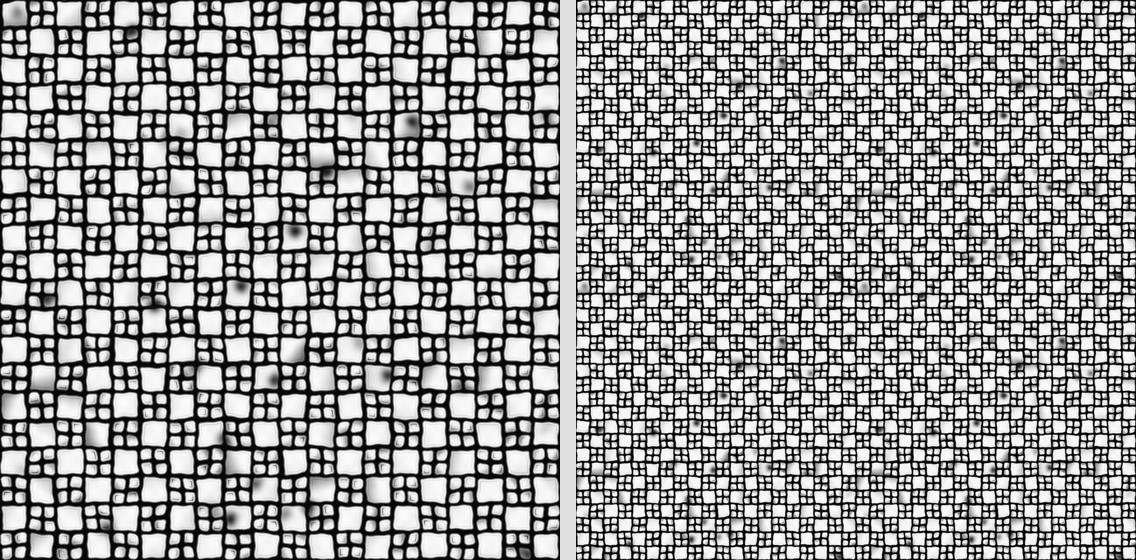
Left: one tile. Right: repeated 2 by 2.
Give the GLSL for this pattern, as a three.js fragment shader.

```glsl
// Checkerboard of large pale stones and clusters of four small ones, set in dark soft grout.
varying vec2 vUv;

const float CELLS = 20.0;
const float TAU = 6.2831853;

float hash(vec2 id, float key) {
  return fract(sin(dot(id, vec2(12.71, 78.23)) + key * 37.7) * 4375.5);
}

// Wavy distortion; whole frequencies keep it seamless
vec2 warp(vec2 uv) {
  vec2 a = uv * TAU;
  return 0.022 * sin(a.yx * 7.0 + a * 3.0 + vec2(0.4, 2.1))
       + 0.018 * sin(a.yx * 17.0 - a * 5.0 + vec2(3.3, 1.2))
       + 0.010 * sin(a.yx * 41.0 + a * 12.0 + vec2(1.7, 4.0));
}

// Scattered cellular blots where stones sink into the grout
float sunken(vec2 p) {
  float dark = 0.0;
  for (int y = -1; y <= 1; y++) {
    for (int x = -1; x <= 1; x++) {
      vec2 cell = floor(p) + vec2(float(x), float(y));
      vec2 id = mod(cell, CELLS);
      vec2 offset = p - cell - vec2(hash(id, 21.0), hash(id, 22.0));
      float strength = smoothstep(0.88, 1.0, hash(id, 23.0));
      dark = max(dark, strength * exp(-dot(offset, offset) * 16.0));
    }
  }
  return dark;
}

// Depth inside a rounded quadrilateral whose sides lean at random
float stoneDepth(vec2 q, vec2 id, float count, float radius) {
  vec2 side = step(0.0, q) * 2.0;
  vec2 lean = vec2(mix(hash(id, 1.0 + side.x), hash(id, 2.0 + side.x), q.y + 0.5),
                   mix(hash(id, 5.0 + side.y), hash(id, 6.0 + side.y), q.x + 0.5));
  vec2 inset = lean * lean * mix(0.09, 0.055, count - 1.0);
  vec2 edge = (0.5 - abs(q)) / count - inset;
  return radius - length(max(radius - edge, 0.0))
       + max(min(edge.x, edge.y) - radius, 0.0);
}

void main() {
  vec2 p = vUv * CELLS + warp(vUv);
  vec2 cell = floor(p);
  float large = step(0.5, mod(cell.x + cell.y, 2.0));
  float count = 2.0 - large;
  vec2 id = mod(floor(p * count), CELLS * count) + 50.0 * large;
  vec2 q = fract(p * count) - 0.5;

  float depth = stoneDepth(q, id, count, mix(0.15, 0.13, large));
  float body = smoothstep(0.0, 0.092, depth);

  // Tilted face: one side falls into shade
  float angle = TAU * hash(id, 11.0);
  float slope = dot(q, vec2(cos(angle), sin(angle)));
  float tilt = hash(id, 12.0);
  float shade = mix(0.12 + 0.45 * tilt * tilt, 0.03 + 0.55 * pow(tilt, 7.0), large);
  float tone = 0.97 - shade * smoothstep(-0.15, 0.55, slope);

  // Groove inside the rim, leaving a bright crescent outside it
  float groove = exp(-pow((depth - 0.135) / 0.025, 2.0));
  float carved = hash(id, 13.0);
  float crescent = smoothstep(0.0, 0.3, slope) * carved * carved;
  tone -= groove * mix(0.05 + 0.45 * crescent, 0.05 + 0.06 * crescent, large);

  // Faint brushed surface
  tone += 0.012 * sin(q.x * 9.0 + angle) * sin(q.y * 7.0 + angle * 3.0);

  float value = mix(0.03, tone, body);
  value = mix(value, 0.04, 0.9 * sunken(p));
  gl_FragColor = vec4(vec3(clamp(value, 0.0, 1.0)), 1.0);
}
```
